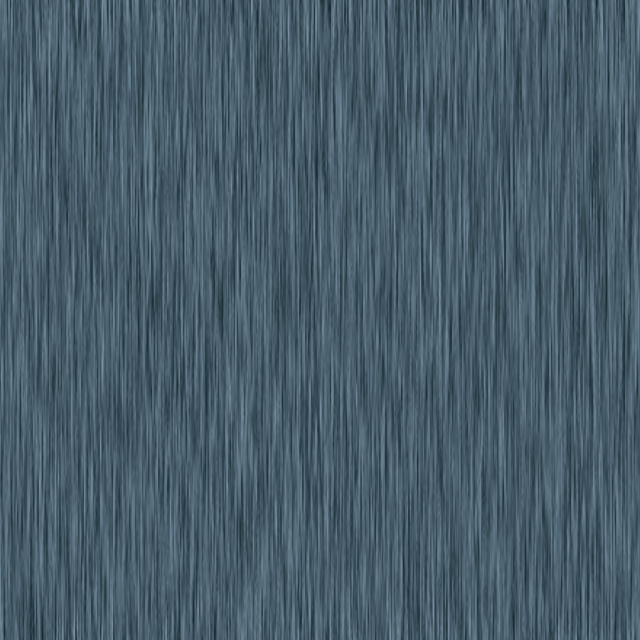
Write a Shadertoy shader that draws this texture.

```glsl
// Brushed blue-grey steel: dense vertical hairline streaks with soft ends.
// Layers of stretched value noise, each column with its own phase and length,
// are summed into one tone that picks a colour between dark and light steel.

const vec3 DARK_STEEL = vec3(0.18, 0.26, 0.30);
const vec3 LIGHT_STEEL = vec3(0.38, 0.47, 0.53);
const float NEIGHBOUR_SHADE = 0.22;

float hash(vec2 p) {
    return fract(sin(dot(p, vec2(127.1, 311.7))) * 43758.5453);
}

// Smooth random brightness along one column, in -0.5..0.5
float columnNoise(float column, float y, float streakLength, float seed) {
    float phase = 40.0 * hash(vec2(column, seed));
    float stretch = mix(0.6, 1.6, hash(vec2(column, seed + 3.7)));
    float along = y / (streakLength * stretch) + phase;
    float cell = floor(along);
    float blend = smoothstep(0.0, 1.0, along - cell);
    float start = hash(vec2(column + 0.37 * seed, cell));
    float end = hash(vec2(column + 0.37 * seed, cell + 1.0));
    return mix(start, end, blend) - 0.5;
}

// One layer of streaks; each column darkens opposite to the next one,
// which keeps the lines crisp and holds back wide bands
float streaks(vec2 uv, float columns, float streakLength, float seed) {
    float across = uv.x * columns + seed;
    float column = floor(across);
    float blend = smoothstep(0.12, 0.88, across - column);
    float a = columnNoise(column, uv.y, streakLength, seed);
    float b = columnNoise(column + 1.0, uv.y, streakLength, seed);
    float c = columnNoise(column + 2.0, uv.y, streakLength, seed);
    return mix(a - NEIGHBOUR_SHADE * b, b - NEIGHBOUR_SHADE * c, blend);
}

// Full brushed grain, from broad bands to short specks
float brushedGrain(vec2 uv) {
    float grain = 0.10 * streaks(uv, 48.0, 0.13, 11.3);
    grain += 0.25 * streaks(uv, 150.0, 0.09, 23.6);
    grain += 0.84 * streaks(uv, 285.0, 0.08, 37.1);
    grain += 0.90 * streaks(uv, 440.0, 0.06, 51.8);
    grain += 0.32 * streaks(uv, 380.0, 0.010, 67.4);
    return grain;
}

void mainImage(out vec4 fragColor, in vec2 fragCoord) {
    vec2 uv = fragCoord / iResolution.y;

    // Streaks are a little crisper along the top and bottom edges
    float edge = smoothstep(0.42, 0.5, abs(uv.y - 0.5));
    float contrast = 1.0 + 0.25 * edge;

    float tone = 0.5 + contrast * brushedGrain(uv);
    vec3 color = mix(DARK_STEEL, LIGHT_STEEL, clamp(tone, -0.5, 1.4));
    fragColor = vec4(color, 1.0);
}
```
